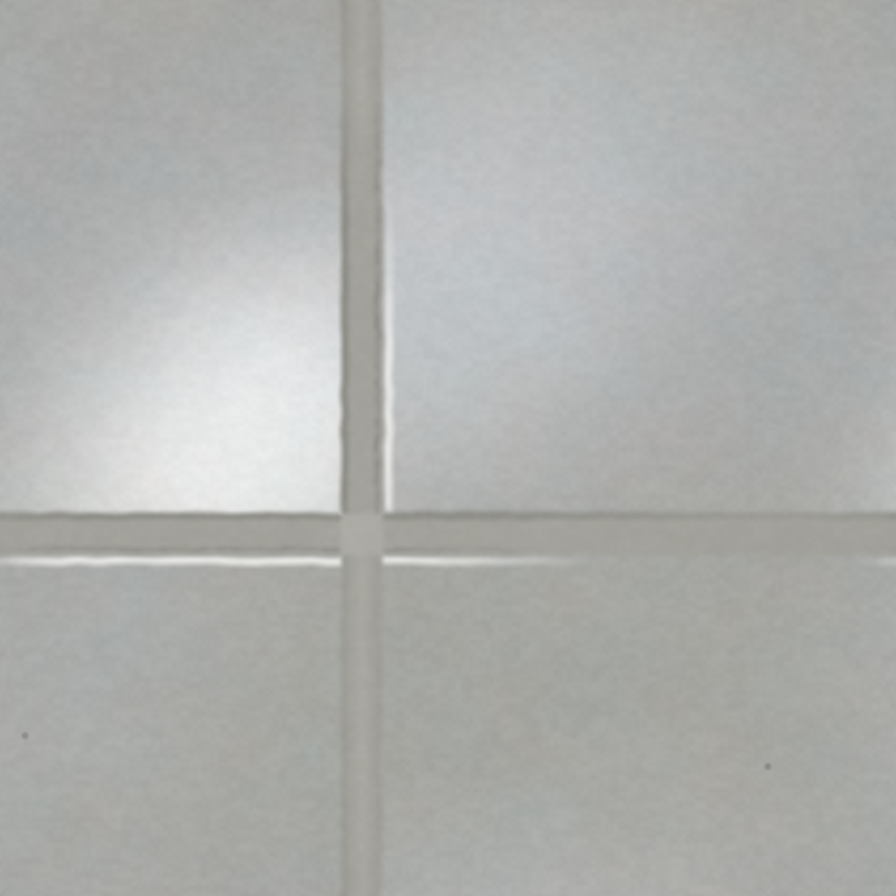
Write a WebGL 1 fragment shader that draws this texture.

```glsl
precision highp float;
// Satin grey ceramic tile with one recessed joint each way and soft window light.
// Tile-local coordinates start at the joint, so glows wrap around the canvas edges;
// bevel glints and shaded grout edges follow the joint, and wrapped noise adds wear.

uniform vec2 u_resolution;

#define REPEATS 1.0            // tiles across and down
#define JOINT vec2(0.404)      // where the joints cross
#define HALF_WIDTH 0.0235      // half the joint width
#define SOFTNESS 0.005         // blur of the joint edges
#define BEVEL 0.0300           // glint distance from the joint centre
#define GRAIN 0.022            // strength of the fine surface grain
#define WARM_GREY vec3(0.645, 0.648, 0.628)
#define COOL_GREY vec3(0.660, 0.668, 0.668)
#define GROUT vec3(0.637, 0.635, 0.610)
#define GLINT vec3(0.91, 0.91, 0.90)

float hash(vec2 p) {
  vec3 q = fract(vec3(p.xyx) * 0.1031);
  q += dot(q, q.yzx + 33.33);
  return fract((q.x + q.y) * q.z);
}

// Value noise in -1..1 that wraps after "cells" lattice cells.
float noise(vec2 uv, vec2 cells) {
  vec2 p = uv * cells, i = floor(p), f = fract(p);
  f = f * f * (3.0 - 2.0 * f);
  vec2 a = mod(i, cells), b = mod(i + 1.0, cells);
  float low = mix(hash(a), hash(vec2(b.x, a.y)), f.x);
  float high = mix(hash(vec2(a.x, b.y)), hash(b), f.x);
  return 2.0 * mix(low, high, f.y) - 1.0;
}

// Soft ellipse of light, stretched along the rising diagonal.
float glow(vec2 p, vec2 center, vec2 size) {
  vec2 d = p - center;
  vec2 q = vec2(d.x + d.y, d.y - d.x) * 0.7071 / size;
  return exp(-pow(dot(q, q), 1.25));
}

// Smooth line of the given half width around zero.
float line(float d, float halfWidth, float soft) {
  return 1.0 - smoothstep(halfWidth - soft, halfWidth + soft, abs(d));
}

// Sparse small pits, one candidate per cell.
float pits(vec2 uv) {
  vec2 cell = floor(uv * 9.0);
  vec2 center = 0.2 + 0.6 * vec2(hash(cell + 7.0), hash(cell + 19.0));
  float d = length(fract(uv * 9.0) - center) / 9.0;
  return step(0.95, hash(cell + 41.0)) * (1.0 - smoothstep(0.001, 0.006, d));
}

void main() {
  vec2 uv = fract(gl_FragCoord.xy / u_resolution * REPEATS);
  float soft = max(SOFTNESS, REPEATS / min(u_resolution.x, u_resolution.y));
  vec2 local = fract(uv - JOINT);              // 0..1 across the tile
  vec2 j = fract(uv - JOINT + 0.5) - 0.5;      // signed distance to the joints
  j += 0.0012 * vec2(noise(uv, vec2(50.0)), noise(uv + 0.5, vec2(46.0)));

  // Glaze: slow warm to cool drift and window light
  float drift = 0.5 + 0.5 * cos(6.28318 * (uv.y - 0.72));
  vec3 color = mix(WARM_GREY, COOL_GREY, drift);
  color += vec3(0.255, 0.255, 0.262) * glow(local, vec2(0.865, 0.085), vec2(0.29, 0.20));
  color += vec3(0.095, 0.100, 0.110) * glow(local, vec2(0.08, 0.28), vec2(0.36, 0.23));
  color += vec3(0.022, 0.025, 0.036) * glow(local, vec2(0.70, 0.86), vec2(0.20, 0.16));

  // Mottling, tinted clouds and fine grain
  float mottle = noise(uv, vec2(13.0)) + 0.6 * noise(uv, vec2(37.0));
  float fine = 0.5 * noise(uv, vec2(92.0, 128.0)) + 0.35 * noise(uv, vec2(211.0));
  float tint = noise(uv + 0.37, vec2(17.0)) + 0.5 * noise(uv + 0.61, vec2(41.0));
  color += 0.006 * mottle + GRAIN * fine;
  color += 0.006 * tint * vec3(1.0, -0.4, -0.6);
  color -= 0.12 * pits(uv);

  // Bevel glints: brightest close to the window light
  float alongX = smoothstep(-0.46, -0.33, j.x) * (1.0 - smoothstep(0.02, 0.30, j.x));
  float alongY = smoothstep(0.01, 0.04, j.y) * (1.0 - smoothstep(0.18, 0.42, j.y));
  float glintX = line(j.y + BEVEL, 0.0045, soft) * alongX;
  float glintY = line(j.x - BEVEL, 0.0045, soft) * alongY;
  float sparkle = 0.92 + 0.08 * noise(uv, vec2(60.0));
  color = mix(color, GLINT, max(glintX, glintY) * sparkle);

  // Grout bands, fainter where the light falls off
  float depthY = 0.32 + 0.68 * smoothstep(-0.03, 0.05, j.y)
                 * (1.0 - smoothstep(0.36, 0.5, j.y));
  float depthX = 0.35 + 0.65 * smoothstep(-0.5, -0.32, j.x)
                 * (1.0 - smoothstep(0.05, 0.5, j.x));
  float bandY = line(j.x, HALF_WIDTH, soft);
  float bandX = line(j.y, HALF_WIDTH, soft);
  float crossing = bandX * bandY;
  vec3 grout = GROUT + 0.6 * GRAIN * fine + 0.005 * mottle;
  color = mix(color, grout, max(bandX, bandY));

  // Shaded, crumbly grout edges and a paler ridge
  float crumbs = 0.65 + 0.35 * noise(uv, vec2(110.0));
  float shadeY = line(j.x + 0.019, 0.004, soft) + line(j.x - 0.017, 0.003, soft) * crumbs;
  float shadeX = line(j.y - 0.021, 0.005, soft) + line(j.y + 0.017, 0.002, soft) * crumbs * alongX;
  float shade = shadeY * depthY * (1.0 - bandX) + shadeX * depthX * (1.0 - bandY);
  color -= 0.085 * shade * (0.85 + 0.15 * crumbs);
  float ridge = line(j.x, 0.006, 0.006) * (1.0 - depthY) * (1.0 - bandX);
  color += 0.030 * ridge + 0.030 * crossing;

  gl_FragColor = vec4(clamp(color, 0.0, 1.0), 1.0);
}
```
